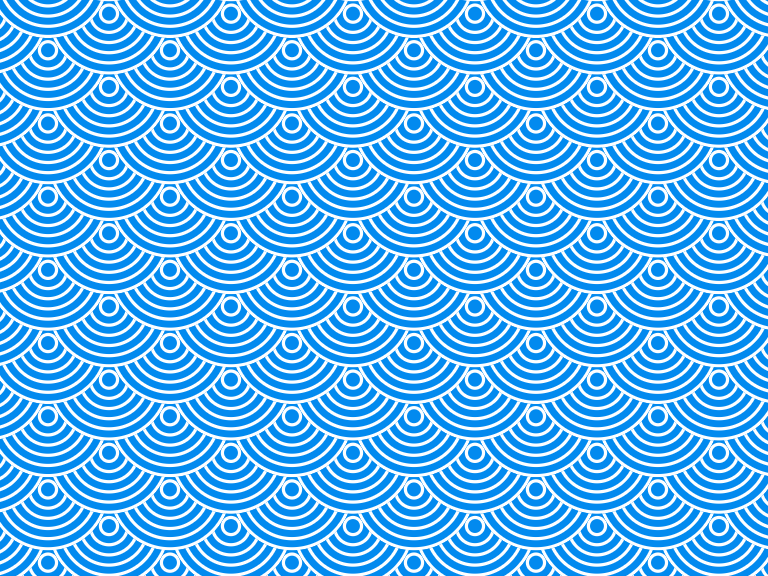
Reproduce this pattern procedurally as a WebGL 2 fragment shader.

```glsl
#version 300 es
precision highp float;
// Overlapping wave scales: blue fans of concentric white arcs in staggered rows.

uniform vec2 u_resolution;
out vec4 fragColor;

// Lengths are fractions of the canvas height.
const vec3 BLUE = vec3(0.008, 0.54, 0.937);
const vec3 WHITE = vec3(0.992, 0.998, 1.0);
const float PERIOD = 0.2118;            // distance between scales in a row
const float ROW_STEP = 0.3 * PERIOD;    // distance between rows
const float RADIUS = 0.5 * PERIOD;      // outer radius of a scale
const float RING_COUNT = 6.0;           // lines in a scale, rim included
const float RING_PITCH = RADIUS / RING_COUNT;
const float LINE_WIDTH = 0.0056;
const vec2 ORIGIN = vec2(0.0833, 0.0232); // centre of the first scale

// Distance from the centre of the nearest scale in the given row.
float scaleDistance(vec2 p, float row) {
    float shift = 0.5 * mod(row, 2.0);
    float x = (fract(p.x / PERIOD - shift + 0.5) - 0.5) * PERIOD;
    return length(vec2(x, p.y - row * ROW_STEP));
}

// Concentric lines, counted inward from the rim.
float ringMask(float d, float pixel) {
    float depth = RADIUS - d - 0.5 * LINE_WIDTH;
    float ring = clamp(floor(depth / RING_PITCH + 0.5), 0.0, RING_COUNT - 1.0);
    float offset = abs(depth - ring * RING_PITCH);
    return clamp(0.5 - (offset - 0.5 * LINE_WIDTH) / pixel, 0.0, 1.0);
}

void main() {
    float pixel = 1.0 / u_resolution.y;
    vec2 p = gl_FragCoord.xy * pixel - ORIGIN;
    float baseRow = floor(p.y / ROW_STEP);
    vec3 color = WHITE;

    // Paint upward, so each row overlaps the one below it.
    for (int i = -1; i <= 2; i++) {
        float d = scaleDistance(p, baseRow + float(i));
        float cover = clamp(0.5 + (RADIUS - d) / pixel, 0.0, 1.0);
        vec3 scaleColor = mix(BLUE, WHITE, ringMask(d, pixel));
        color = mix(color, scaleColor, cover);
    }
    fragColor = vec4(color, 1.0);
}
```
